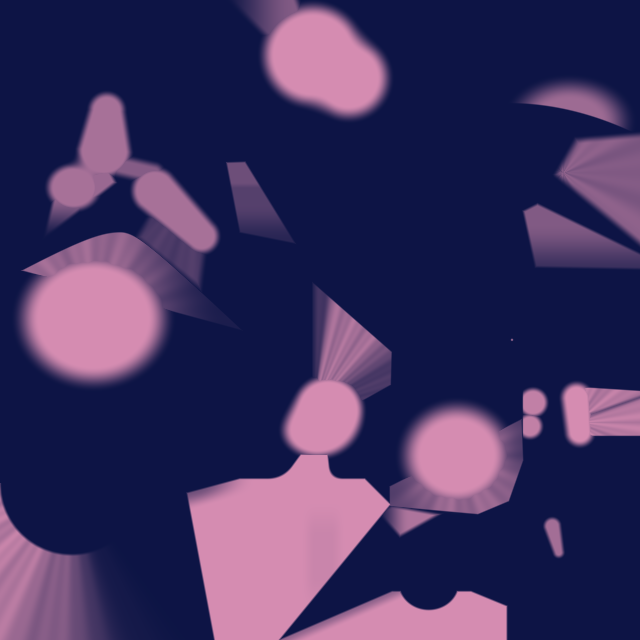
A WebGL 2 fragment shader for this background:

```glsl
#version 300 es
precision highp float;
uniform vec2 u_resolution;
out vec4 outColor;

#define NAVY vec3(.05, .08, .27)
#define PINK vec3(.835, .55, .695)
#define CRISP .0015
#define SOFT .007
#define GLOW .02
#define STREAK .22

vec2 p;      // canvas position
float light; // amount of pink

// Signed distances, negative inside; corners run clockwise
float edge(vec4 ab) {
  vec2 e = normalize(ab.zw - ab.xy), q = p - ab.xy;
  return e.x * q.y - e.y * q.x;
}
float quad(vec4 ab, vec4 cd) {
  return max(max(edge(ab), edge(vec4(ab.zw, cd.xy))), max(edge(cd), edge(vec4(cd.zw, ab.xy))));
}
float ellipse(vec2 c, vec2 r) { return (length((p - c) / r) - 1.) * min(r.x, r.y); }
float taper(vec4 ab, vec2 r) {
  vec2 q = p - ab.xy, e = ab.zw - ab.xy;
  float h = clamp(dot(q, e) / dot(e, e), 0., 1.);
  return length(q - e * h) - mix(r.x, r.y, h);
}
float blend(float a, float b) {
  float k = .02, h = max(k - abs(a - b), 0.);
  return min(a, b) - h * h / k * .25;
}
float fill(float d, float soft) { return 1. - smoothstep(-soft, soft, d); }
void paint(float a, float d, float soft) { light = max(light, a * fill(d, soft)); }

// Layered sines over the angle around an apex
float rays(vec2 apex, float n) {
  vec2 q = p - apex;
  float a = atan(q.x, abs(q.y) + .001) * n;
  return 1. - STREAK * (.5 + .3 * sin(a) + .2 * sin(a * 2.7 + 1.));
}

void leftSide() {
  // Arched limbs
  float limbs = taper(vec4(.167, .827, .163, .765), vec2(.026, .04));
  limbs = blend(limbs, ellipse(vec2(.115, .707), vec2(.039, .034)));
  limbs = min(limbs, taper(vec4(.242, .702, .315, .631), vec2(.034, .025)));
  paint(.77, limbs, SOFT);
  paint(.7 * smoothstep(.62, .7, p.y), quad(vec4(.07, .63, .09, .715), vec4(.17, .735, .18, .715)), .004);
  paint(.6, taper(vec4(.17, .745, .24, .729), vec2(.014)), SOFT);
  paint(.36 * rays(vec2(.31, .72), 14.), quad(vec4(.215, .629, .247, .681), vec4(.319, .609, .312, .551)), SOFT);
  // Disc beneath a hill-shaped veil
  float dx = p.x - .188, rise = dx * (dx < 0. ? .55 : .95);
  float hill = max(p.y - .667 + sqrt(.0009 + rise * rise), edge(vec4(.375, .485, .036, .577)));
  paint(mix(.77, .08, smoothstep(.16, .35, p.x)) * rays(vec2(.146, .503), 11.), hill, CRISP);
  paint(1., ellipse(vec2(.146, .502), vec2(.107, .095)), GLOW);
  // Fan spreading under a hollow in the corner
  vec2 apex = vec2(.112, .245), q = p - apex;
  float a = atan(q.x, -q.y);
  float fan = mix(.95, .6, smoothstep(-.65, 0., a)) * (1. - .9 * smoothstep(-.05, .37, a));
  fan *= step(q.y, 0.) * fill(a - .5, .15);
  paint(fan * rays(apex, 18.), .112 - length(q), .003);
}

void centre() {
  // Twin blob and its beam
  paint(1., blend(ellipse(vec2(.489, .914), vec2(.074)), ellipse(vec2(.545, .878), vec2(.058))), .014);
  paint(.58 * smoothstep(.34, .46, p.x), quad(vec4(.35, 1.01, .46, 1.01), vec4(.49, .93, .425, .935)), SOFT);
  // Dim shard
  float dim = mix(.14, .36, smoothstep(.625, .68, p.y)) + .12 * smoothstep(.705, .715, p.y);
  paint(dim, quad(vec4(.354, .746, .383, .747), vec4(.461, .62, .375, .637)), .002);
  // Fan above the middle blob
  vec2 apex = vec2(.49, .363), q = p - apex;
  float a = atan(q.x, q.y);
  float fan = quad(vec4(.488, .36, .488, .559), vec4(.612, .45, .609, .34));
  fan = max(fan, edge(vec4(.609, .398, .55, .365)));
  float glow = mix(.32, .84, smoothstep(.1, .22, a)) - .5 * smoothstep(.65, 1.1, a);
  paint(glow * rays(apex, 25.) * smoothstep(.483, .498, p.x), fan, CRISP);
  paint(1., blend(ellipse(vec2(.513, .358), vec2(.052)), ellipse(vec2(.496, .328), vec2(.051, .04))), .009);
  // Broad slab with a neck
  float rim = edge(vec4(.293, .23, .397, .258));
  float slab = quad(vec4(.337, -.01, .288, .252), vec4(.643, .252, .428, -.01));
  slab = max(slab, max(rim, edge(vec4(.573, .249, .61, .212))));
  slab = blend(slab, quad(vec4(.43, .235, .47, .29), vec4(.512, .29, .518, .235)));
  float shade = 1. - .5 * smoothstep(-.028, 0., rim) * fill(p.x - .355, .045);
  shade -= .06 * fill(abs(p.x - .505) - .024, .012) * fill(abs(p.y - .13) - .06, .03);
  paint(shade, slab, .002);
  // Notched floor piece
  float ridge = edge(vec4(.436, 0, .615, .077));
  float ground = max(max(ridge, p.x - .792), max(p.y - .076, edge(vec4(.736, .076, .792, .053))));
  ground = max(ground, -ellipse(vec2(.67, .09), vec2(.047, .043)));
  paint(1. - .35 * smoothstep(-.018, 0., ridge), ground, .002);
}

void rightSide() {
  // Disc over a faceted skirt
  vec2 hub = vec2(.714, .288);
  float skirt = quad(vec4(.609, .209, .609, .24), vec4(.815, .345, .821, .19));
  skirt = max(skirt, max(edge(vec4(.738, .193, .609, .209)), edge(vec4(.795, .217, .738, .193))));
  skirt = max(skirt, edge(vec4(.82, .288, .795, .217)));
  float glow = mix(.4, .76, smoothstep(.61, .69, p.x));
  glow -= .4 * smoothstep(.76, .82, p.x) * smoothstep(.21, .3, p.y);
  paint(glow * rays(hub, 9.), skirt, CRISP);
  paint(1., ellipse(hub, vec2(.077, .073)), GLOW);
  paint(.8 * smoothstep(.585, .64, p.x), quad(vec4(.592, .199, .612, .209), vec4(.684, .196, .625, .163)), .004);
  // Cap and large facets
  float u = p.x - .794;
  paint(.72 * fill(.839 - 1.2 * u * u - p.y, CRISP), ellipse(vec2(.89, .81), vec2(.078, .055)), GLOW);
  float facet = quad(vec4(.87, .727, .901, .781), vec4(1.05, .793, 1.05, .579));
  paint(.68 * rays(vec2(.88, .73), 6.), max(facet, edge(vec4(.908, .648, .87, .727))), SOFT);
  float fin = quad(vec4(.837, .583, .818, .67), vec4(.84, .681, 1.05, .579));
  paint(mix(.2, .58, smoothstep(.57, .65, p.y)), fin, .003);
  // Small lobes and a striped band
  float lobes = min(ellipse(vec2(.833, .371), vec2(.021)), ellipse(vec2(.828, .334), vec2(.018)));
  paint(.9 * fill(.817 - p.x, CRISP), lobes, .005);
  paint(1., taper(vec4(.901, .378, .906, .325), vec2(.022, .02)), SOFT);
  float stripe = fill(abs(edge(vec4(.922, .352, 1, .379))) - .002, .003);
  float band = quad(vec4(.91, .319, .91, .395), vec4(1.05, .386, 1.05, .319));
  paint((.93 - .4 * stripe) * rays(vec2(.9, .34), 12.), band, CRISP);
  // Specks
  paint(.75, taper(vec4(.863, .178, .873, .137), vec2(.012, .007)), .004);
  paint(.8, ellipse(vec2(.8, .469), vec2(.0015)), CRISP);
}

void main() {
  p = (gl_FragCoord.xy - .5 * u_resolution) / min(u_resolution.x, u_resolution.y) + .5;
  light = 0.;
  leftSide();
  centre();
  rightSide();
  outColor = vec4(mix(NAVY, PINK, clamp(light, 0., 1.)), 1.);
}
```
